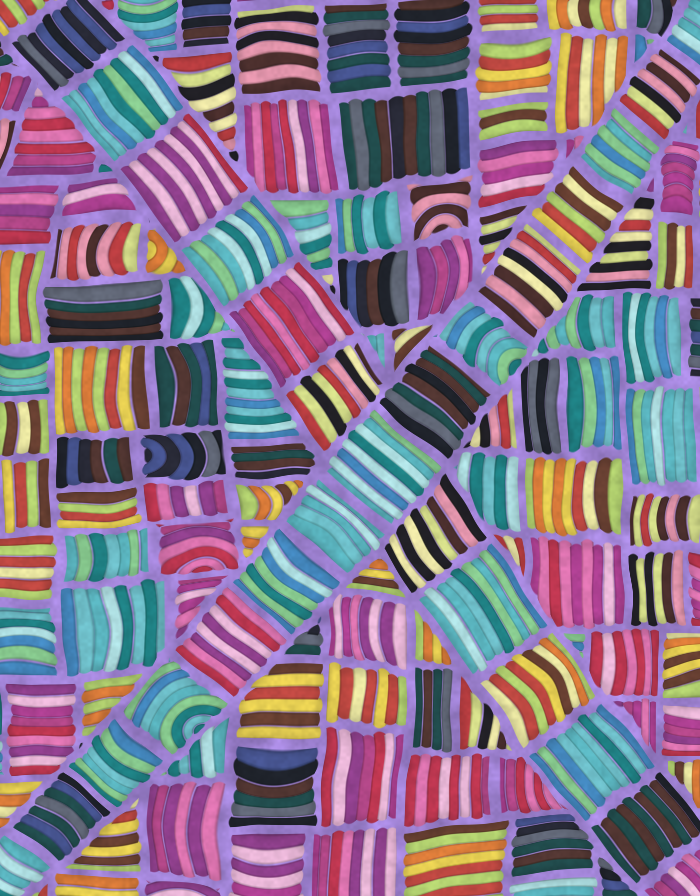
This pattern is drawn by a WebGL 2 fragment shader. Its source:

```glsl
#version 300 es
precision highp float;
// Hand-inked quilt of striped patches with two patched bands crossing over it.

#define STRIPE 0.0118     // stripe pitch
#define INSET 0.0012      // least margin around a patch
#define RAGGED 0.0052     // extra random margin at stripe ends
#define BEND 0.026        // bow of stripes inside a patch
#define WOBBLE 0.007      // shake of the hand
#define TILT 0.085        // slow warp of the background patches
#define PATCH_SIZE 0.100  // smallest side length that is still split
#define CROSSING vec2(0.43, 0.48)
#define GROUND vec3(0.61, 0.50, 0.81)

uniform vec2 u_resolution;
out vec4 fragColor;

// Stripes run along q.x; edge is the signed distance to the patch outline.
struct Patch { vec2 q; vec2 halfSize; float edge; float seed; };

// Ink families: stripes alternate between the first and last three inks.
const vec3 PINKS[6] = vec3[6](vec3(.74,.20,.29), vec3(.56,.24,.54), vec3(.68,.24,.56),
                              vec3(.87,.45,.68), vec3(.92,.72,.84), vec3(.70,.27,.52));
const vec3 SEAS[6] = vec3[6](vec3(.10,.50,.50), vec3(.25,.53,.74), vec3(.34,.71,.74),
                             vec3(.68,.88,.88), vec3(.52,.79,.54), vec3(.42,.75,.78));
const vec3 DARKS[6] = vec3[6](vec3(.10,.12,.14), vec3(.11,.29,.28), vec3(.14,.15,.19),
                              vec3(.37,.40,.45), vec3(.26,.32,.55), vec3(.31,.20,.17));
const vec3 WARMS[6] = vec3[6](vec3(.91,.82,.30), vec3(.70,.83,.42), vec3(.92,.91,.62),
                              vec3(.86,.48,.20), vec3(.40,.24,.17), vec3(.74,.27,.23));
const vec3 BOLDS[6] = vec3[6](vec3(.11,.11,.12), vec3(.73,.23,.23), vec3(.28,.17,.15),
                              vec3(.93,.91,.64), vec3(.89,.58,.66), vec3(.83,.87,.52));

vec3 inkColor(float family, int index) {
    if (family < 0.27) return PINKS[index];
    if (family < 0.48) return SEAS[index];
    if (family < 0.69) return DARKS[index];
    if (family < 0.87) return WARMS[index];
    return BOLDS[index];
}

float hash(vec2 p) {
    vec3 h = fract(p.xyx * vec3(0.1031, 0.1030, 0.0973));
    h += dot(h, h.yzx + 33.33);
    return fract((h.x + h.y) * h.z);
}

float noise(vec2 p) {
    vec2 cell = floor(p), f = fract(p);
    f = f * f * (3.0 - 2.0 * f);
    return mix(mix(hash(cell), hash(cell + vec2(1, 0)), f.x),
               mix(hash(cell + vec2(0, 1)), hash(cell + 1.0), f.x), f.y);
}

vec2 shake(vec2 p) { return vec2(noise(p + 17.0), noise(p + 71.0)) - 0.5; }

float boxDistance(vec2 q, vec2 halfSize) {
    vec2 d = abs(q) - halfSize;
    return max(d.x, d.y);
}

// Patch in the background: split a box at random until it is small.
Patch quiltPatch(vec2 p, float aspect) {
    vec2 low = vec2(-0.05), high = vec2(aspect, 1.0) + 0.05;
    float seed = 37.0;
    for (int i = 0; i < 11; i++) {
        vec2 size = high - low;
        if (max(size.x, size.y) < PATCH_SIZE + 0.045 * hash(vec2(seed, 3))) break;
        int axis = size.x > size.y * 1.15 ? 0 : 1;
        float cut = mix(low[axis], high[axis], mix(0.37, 0.63, hash(vec2(seed, 5))));
        bool upper = p[axis] > cut;
        if (upper) low[axis] = cut; else high[axis] = cut;
        seed = 900.0 * hash(vec2(seed, upper ? 7 : 11));
    }
    vec2 q = p - 0.5 * (low + high), halfSize = 0.5 * (high - low);
    float edge = boxDistance(q, halfSize);
    if (hash(vec2(seed, 13)) < 0.55) { q = q.yx; halfSize = halfSize.yx; }
    return Patch(q, halfSize, edge, seed);
}

float bandCut(float k, float pitch, float seed) {
    return (k - 0.5 + 0.3 * (hash(vec2(k, seed)) - 0.5)) * pitch;
}

// Patch in a band; v is the distance from its centre line, u runs along it.
Patch bandPatch(float u, float v, float halfWidth, float pitch, float seed, bool across) {
    float k = floor(u / pitch + 0.5);
    if (u < bandCut(k, pitch, seed)) k--;
    else if (u > bandCut(k + 1.0, pitch, seed)) k++;
    float start = bandCut(k, pitch, seed), end = bandCut(k + 1.0, pitch, seed);
    vec2 q = vec2(u - 0.5 * (start + end), v), halfSize = vec2(0.5 * (end - start), halfWidth);
    float edge = boxDistance(q, halfSize) + 0.001;
    if (across) { q = q.yx; halfSize = halfSize.yx; }
    return Patch(q, halfSize, edge, 900.0 * hash(vec2(k + 40.0, seed)));
}

// Lay overlapping marker strokes over the ground colour.
vec3 paintStripes(Patch a, vec3 color) {
    float family = hash(vec2(a.seed, 17)), soft = max(0.001, 0.5 / u_resolution.y);
    float span = 2.0 * (a.halfSize.y - INSET - 0.3 * RAGGED);
    float count = max(2.0, round(span / STRIPE)), width = span / count;
    vec2 r = 1.0 - min(a.q * a.q / (a.halfSize * a.halfSize), 1.0);
    float bow = BEND * (hash(vec2(a.seed, 19)) - 0.5) * r.x * r.y;
    float position = (a.q.y + bow + 0.5 * span) / width;
    bool arcs = hash(vec2(a.seed, 23)) > 0.94;
    if (arcs) position = length(a.q + vec2(a.halfSize.x, 0.0)) / width;
    for (float k = -1.0; k <= 1.0; k++) {
        float i = floor(position) + k;
        if (i < 0.0 || (i >= count && !arcs)) continue;
        float chance = hash(vec2(a.seed, i + 29.0)), size = hash(vec2(a.seed, i + 83.0));
        float offset = position - i - 0.5 - 0.2 * (size - 0.5);
        float side = (abs(offset) - 0.44 - 0.14 * size) * width;
        float end = a.edge + INSET + RAGGED * chance + 0.8 * width * offset * offset;
        vec3 ink = inkColor(family, int(3.0 * chance) + 3 * (int(i) & 1));
        // Ink pools at the ends and along the sides of a stroke
        ink *= 1.0 - 0.12 * smoothstep(-0.012, 0.0, end) - 0.2 * smoothstep(-0.0025, 0.0, side);
        color = mix(color, ink, 0.96 * (1.0 - smoothstep(-soft, soft, max(side, end))));
    }
    return color;
}

void main() {
    vec2 paper = gl_FragCoord.xy / u_resolution.y;
    vec2 p = paper + WOBBLE * shake(paper * 24.0), c = p - CROSSING;

    // Rising band lies on top, falling band below it
    vec2 rise = vec2(dot(c, vec2(0.636, 0.771)), dot(c, vec2(-0.771, 0.636)));
    rise.y -= 0.1 * rise.x * rise.x;
    vec2 fall = vec2(dot(c, vec2(0.602, -0.8)), dot(c, vec2(0.8, 0.602)));
    fall.y += 0.014 * sin(5.0 * fall.x);
    float riseWidth = 0.056 - 0.034 * abs(rise.x), fallWidth = 0.056;
    float riseGap = riseWidth - abs(rise.y), fallGap = fallWidth - abs(fall.y);

    Patch piece;
    if (riseGap > 0.0) {
        piece = bandPatch(rise.x, rise.y, riseWidth, 0.088, 5.0, true);
    } else if (fallGap > 0.0) {
        piece = bandPatch(fall.x, fall.y, fallWidth, 0.098, 14.0, false);
        piece.edge = max(piece.edge, riseGap);
    } else {
        piece = quiltPatch(p + TILT * shake(p * 3.0), u_resolution.x / u_resolution.y);
        piece.edge = max(piece.edge, max(riseGap, fallGap));
    }

    // Blotchy ground, then ink, then paper grain
    vec3 ground = GROUND * (0.88 + 0.24 * noise(paper * 45.0));
    vec3 color = paintStripes(piece, ground);
    color *= 0.93 + 0.09 * noise(paper * 110.0) + 0.07 * noise(paper * 260.0);
    fragColor = vec4(color, 1.0);
}
```
